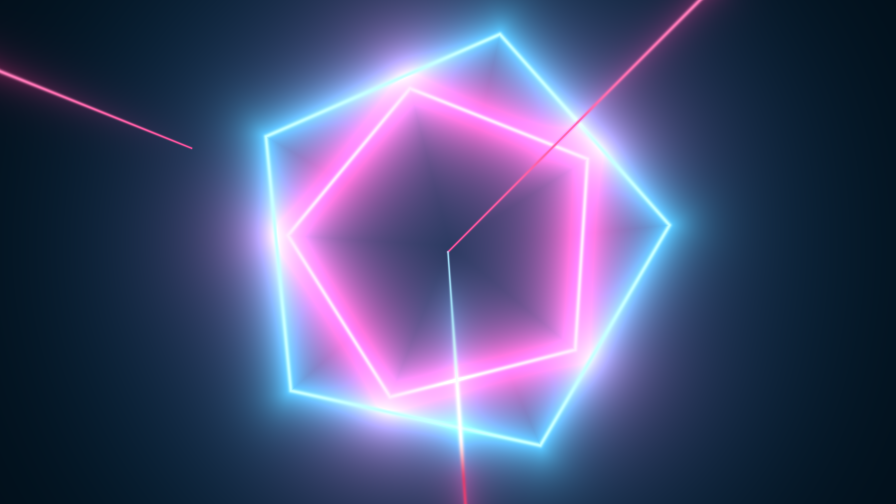
This background is drawn by a Shadertoy shader. Its source:

```glsl
// Two nested neon pentagons with tapering laser rays on a dark teal backdrop.
#define OUTER_RADIUS 0.431
#define OUTER_ANGLE 0.098
#define INNER_RADIUS 0.3227
#define INNER_ANGLE 0.564
#define TUBE_WIDTH 0.0042
#define CYAN_SPREAD 0.05
#define PINK_SPREAD 0.06
#define HALO_SPREAD 0.2

const float TAU = 6.2831853;
const vec3 NIGHT = vec3(0.004, 0.055, 0.095);
const vec3 TEAL = vec3(0.025, 0.17, 0.27);
const vec3 LILAC = vec3(0.50, 0.22, 0.40);
const vec3 CYAN = vec3(0.10, 0.60, 0.65);
const vec3 PINK = vec3(0.80, 0.10, 0.35);
const vec3 HOT_PINK = vec3(1.0, 0.32, 0.62);

// Distance to the segment ab, and the position along it from 0 to 1.
vec2 segment(vec2 p, vec2 a, vec2 b) {
    vec2 ab = b - a;
    float t = clamp(dot(p - a, ab) / dot(ab, ab), 0.0, 1.0);
    return vec2(length(p - a - ab * t), t);
}

vec2 corner(float angle, float radius) {
    return radius * vec2(cos(angle), sin(angle));
}

// Unsigned distance to the outline of a regular pentagon.
float pentagon(vec2 p, float radius, float angle) {
    float d = 1e3;
    for (int i = 0; i < 5; i++) {
        float a = angle + TAU * float(i) / 5.0;
        d = min(d, segment(p, corner(a, radius), corner(a + TAU / 5.0, radius)).x);
    }
    return d;
}

// Soft line profile; lines thinner than a pixel dim instead of breaking up.
float tube(float d, float width) {
    float w = max(width, 0.8 / iResolution.y);
    return exp(-d * d / (w * w)) * min(width / w, 1.0);
}

// Pink laser that widens and brightens along its length.
vec3 addLaser(vec3 col, vec2 ray) {
    col += PINK * 0.45 * ray.y * exp(-ray.x / 0.03);
    vec3 core = mix(HOT_PINK, vec3(1.0, 0.5, 0.74), ray.y);
    return mix(col, core, tube(ray.x, mix(0.002, 0.0042, ray.y)));
}

void mainImage(out vec4 fragColor, in vec2 fragCoord) {
    vec2 p = (fragCoord - 0.5 * iResolution.xy) / iResolution.y;
    float outer = pentagon(p - vec2(0.0106, 0.0111), OUTER_RADIUS, OUTER_ANGLE);
    float inner = pentagon(p - vec2(0.0042, 0.0120), INNER_RADIUS, INNER_ANGLE);

    // Backdrop with a vignette, then the wide and tight glows
    float vignette = exp(-pow(length(p) / 0.80, 4.0));
    vec3 col = mix(NIGHT, TEAL, vignette);
    col += LILAC * exp(-inner / HALO_SPREAD) * vignette;
    col += PINK * exp(-inner / PINK_SPREAD);
    col += CYAN * exp(-outer / CYAN_SPREAD);

    // Bright pentagon tubes
    col = mix(col, vec3(0.78, 1.0, 1.0), tube(outer, TUBE_WIDTH));
    col = mix(col, vec3(1.0, 0.92, 1.0), tube(inner, TUBE_WIDTH));

    // Pink lasers: from the centre to upper right, and at the left
    col = addLaser(col, segment(p, vec2(0.0), vec2(0.52)));
    col = addLaser(col, segment(p, vec2(-0.509, 0.206), vec2(-0.91, 0.367)));

    // Lower ray: icy near the centre, white in the middle, red at the end
    vec2 ray = segment(p, vec2(0.0), vec2(0.036, -0.52));
    float red = smoothstep(0.70, 0.88, ray.y);
    vec3 core = mix(vec3(0.62, 0.85, 0.95), vec3(1.0), smoothstep(0.2, 0.55, ray.y));
    core = mix(core, vec3(0.85, 0.25, 0.45), red);
    vec3 glow = mix(CYAN * 0.35, PINK * 0.4, red);
    col += glow * smoothstep(0.0, 0.3, ray.y) * exp(-ray.x / 0.035);
    float width = mix(0.002, 0.0052, smoothstep(0.0, 0.65, ray.y)) - 0.0015 * red;
    col = mix(col, core, tube(ray.x, width));

    fragColor = vec4(clamp(col, 0.0, 1.0), 1.0);
}
```
